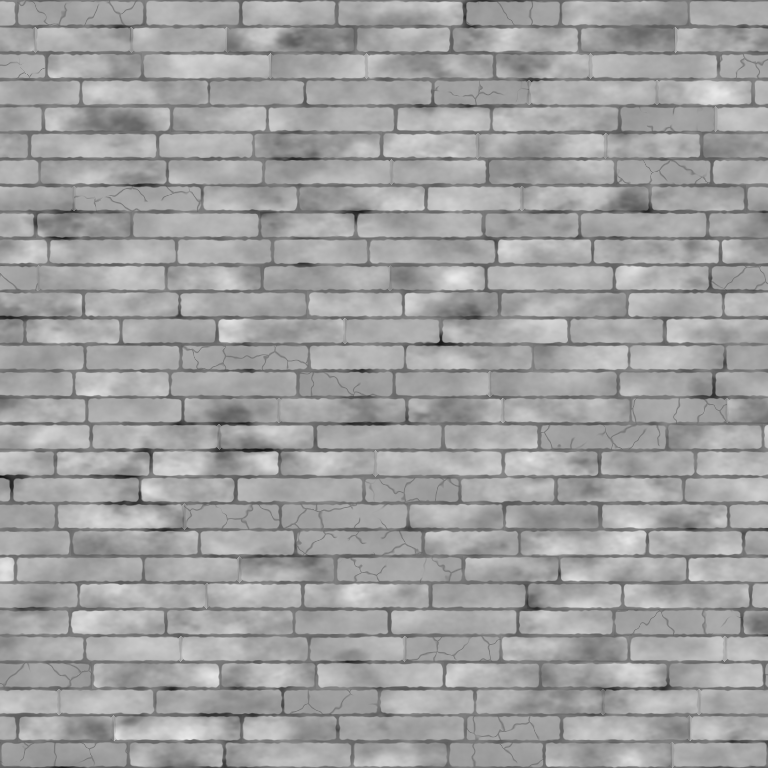
This texture is drawn by a Shadertoy shader. Its source:

```glsl
const float ROWS = 29.0;
const float UNITS = 24.0;            // a row is 4 short and 3 long bricks
const float SHORT_BRICK = 3.0;
const float LONG_BRICK = 4.0;
const float JOINT_WIDTH = 0.0040;
const float CORNER_RADIUS = 0.0045;
const float EDGE_WOBBLE = 0.0015;
const float BRICK_TONE = 0.675;
const float CRACKED_TONE = 0.635;
const float MORTAR_TONE = 0.40;
const float CRACK_TONE = 0.42;
const float CLOUD_CONTRAST = 0.55;
const float STAIN_DEPTH = 0.20;
const float CRACKED_SHARE = 0.11;
const float FAINT_JOINT_SHARE = 0.16;
const float CRACK_CELLS = 24.0;
const float CRACK_WIDTH = 0.0008;

float hash(vec2 p, float seed) {
    vec3 q = fract(vec3(p, seed) * vec3(0.1031, 0.1030, 0.0973));
    q += dot(q, q.yzx + 33.33);
    return fract((q.x + q.y) * q.z);
}

float noise(vec2 p, float seed) {
    vec2 cell = floor(p), f = fract(p);
    f = f * f * (3.0 - 2.0 * f);
    float low = mix(hash(cell, seed), hash(cell + vec2(1, 0), seed), f.x);
    float high = mix(hash(cell + vec2(0, 1), seed), hash(cell + vec2(1, 1), seed), f.x);
    return mix(low, high, f.y);
}

float fbm(vec2 p, float seed) {
    float sum = 0.0, weight = 0.53;
    for (int i = 0; i < 4; i++) {
        sum += weight * noise(p, seed + float(i));
        p = mat2(0.8, 0.6, -0.6, 0.8) * p * 2.1;
        weight *= 0.5;
    }
    return sum;
}

// Distance to the border between the two nearest Voronoi cells
float cellBorder(vec2 p, float seed) {
    vec2 base = floor(p), nearest = vec2(9), second = vec2(9);
    for (int y = -1; y <= 1; y++)
    for (int x = -1; x <= 1; x++) {
        vec2 cell = base + vec2(x, y);
        vec2 toPoint = cell + vec2(hash(cell, seed), hash(cell, seed + 7.0)) - p;
        if (dot(toPoint, toPoint) < dot(nearest, nearest)) {
            second = nearest;
            nearest = toPoint;
        } else if (dot(toPoint, toPoint) < dot(second, second)) {
            second = toPoint;
        }
    }
    return dot(0.5 * (nearest + second), normalize(second - nearest));
}

void mainImage(out vec4 fragColor, in vec2 fragCoord) {
    vec2 uv = fragCoord / iResolution.y;
    float pixel = 1.0 / iResolution.y;

    // Find the brick within its shifted row
    float row = floor(uv.y * ROWS);
    float along = fract(uv.x - hash(vec2(row, 3.0), 11.0)) * UNITS;
    float left = 0.0, width = SHORT_BRICK, index = 0.0;
    for (int i = 0; i < 7; i++) {
        width = (i == 0 || i % 2 == 1) ? SHORT_BRICK : LONG_BRICK;
        index = float(i);
        if (along < left + width) break;
        left += width;
    }
    vec2 id = vec2(index, row);
    float brickSeed = 20.0 + 60.0 * hash(id, 2.0);
    vec2 local = vec2((along - left - 0.5 * width) / UNITS,
                      (fract(uv.y * ROWS) - 0.5) / ROWS);

    // Rounded brick with a ragged edge
    vec2 halfSize = 0.5 * (vec2(width / UNITS, 1.0 / ROWS) - JOINT_WIDTH);
    vec2 q = abs(local) - halfSize + CORNER_RADIUS;
    float edge = length(max(q, 0.0)) + min(max(q.x, q.y), 0.0) - CORNER_RADIUS;
    edge += EDGE_WOBBLE * (noise(uv * 95.0, 4.0) + noise(uv * 210.0, 5.0) - 1.0);
    float soft = 0.7 * pixel + 0.0003;
    float mortar = smoothstep(-soft, soft, edge);

    // Clouds differ per brick, stains run across several
    bool cracked = hash(id, 6.0) < CRACKED_SHARE;
    float cloud = fbm(uv * vec2(17.0, 25.0), brickSeed) - 0.5;
    float stain = smoothstep(0.60, 0.86, fbm(uv * vec2(13.0, 22.0), 8.0));
    float strength = cracked ? 0.2 : mix(0.4, 1.25, hash(id, 9.0));
    float tone = cracked ? CRACKED_TONE : BRICK_TONE;
    tone += CLOUD_CONTRAST * strength * cloud + 0.04 * (hash(id, 10.0) - 0.5);
    tone -= STAIN_DEPTH * strength * stain;
    tone += 0.03 * (fbm(uv * 130.0, 12.0) - 0.5);

    // Broken hairline cracks
    if (cracked) {
        vec2 wobble = vec2(noise(uv * 140.0, 13.0), noise(uv * 140.0, 14.0)) - 0.5;
        float border = cellBorder(uv * CRACK_CELLS + 0.16 * wobble, brickSeed) / CRACK_CELLS;
        float crack = 1.0 - smoothstep(CRACK_WIDTH - soft, CRACK_WIDTH + soft, border);
        crack *= smoothstep(0.22, 0.42, noise(uv * 45.0, 15.0));
        tone = mix(tone, CRACK_TONE, 0.8 * crack);
    }

    // Uneven mortar, with some upright joints nearly filled
    float sideIndex = local.x > 0.0 ? mod(index + 1.0, 7.0) : index;
    bool faint = q.x > q.y && hash(vec2(sideIndex, row), 16.0) < FAINT_JOINT_SHARE;
    float opacity = faint ? 0.25 : mix(0.7, 1.0, noise(uv * 40.0, 17.0));
    float mortarTone = MORTAR_TONE + 0.16 * (noise(uv * 60.0, 18.0) - 0.5) - 0.36 * stain;
    tone = mix(tone, mortarTone, mortar * opacity);

    fragColor = vec4(vec3(clamp(tone, 0.0, 1.0)), 1.0);
}
```
